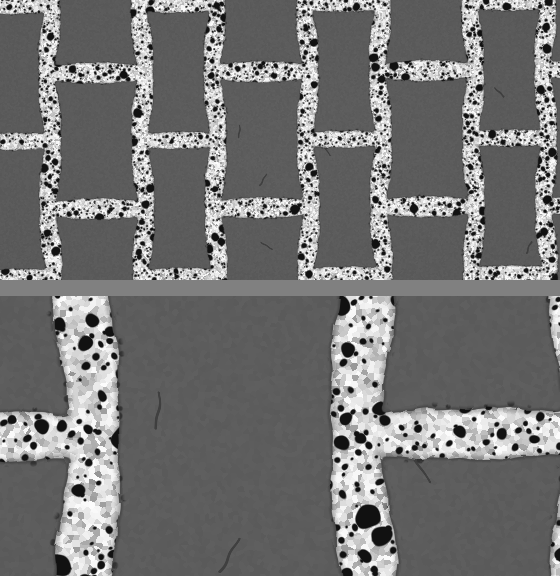
Top: the whole. Bottom: its middle third, enlarged.
Write a Shadertoy shader that draws this pattern.

```glsl
// Speckled pale mesh of wavy uprights and staggered crossbars over plain grey.
const vec2  PERIOD      = vec2(0.5903, 0.4857); // one repeat, canvas height = 1
const vec2  ORIGIN      = vec2(0.179, 0.5013);  // first upright, narrow bar level
const float WIDE_GAP    = 0.3307;               // distance between paired uprights
const float TILT        = 0.007;
const float SWAY        = 0.0104;               // uprights lean away from each bar
const float UPRIGHT     = 0.0315;               // half widths
const float UPRIGHT_BULGE = 0.0038;
const float BAR_END     = 0.023;
const float WIDE_BULGE  = 0.014;
const float NARROW_BULGE = 0.007;
const float FILLET      = 0.010;
const float GROUND      = 0.365;
const float INK         = 0.065;
const int   FIBRES      = 7;
const float TAU         = 6.2831853;

vec3 hash3(vec2 p) {
    vec3 q = fract(p.xyx * vec3(0.1031, 0.1030, 0.0973));
    q += dot(q, q.yxz + 33.33);
    return fract((q.xxy + q.yzz) * q.zyx);
}

float wrap(float v, float period) {
    return v - period * floor(v / period + 0.5);
}

float smoothMin(float a, float b, float k) {
    float h = max(k - abs(a - b), 0.0) / k;
    return min(a, b) - 0.25 * h * h * k;
}

// Irregular offset from layered sines
vec2 wobble(vec2 p) {
    return vec2(sin(p.y * 71.0 + 2.0 * sin(p.x * 43.0)) + 0.6 * sin(p.y * 167.0 + p.x * 91.0),
                sin(p.x * 67.0 + 2.0 * sin(p.y * 39.0)) + 0.6 * sin(p.x * 181.0 - p.y * 83.0));
}

// Signed distance to scattered discs, one candidate per cell
float spots(vec2 p, float cell, float radius, float density, float seed) {
    vec2 id = floor(p / cell);
    float d = 1.0;
    for (int j = -1; j <= 1; j++)
    for (int i = -1; i <= 1; i++) {
        vec2 c = id + vec2(i, j);
        vec3 h = hash3(c + seed);
        float present = step(hash3(c + seed + 57.0).x, density);
        float r = radius * mix(0.35, 1.0, h.z);
        d = min(d, mix(1.0, length(p - (c + h.xy) * cell) - r, present));
    }
    return d;
}

// Random shade of the nearest cellular seed
float grain(vec2 p, float cell) {
    vec2 q = p / cell, id = floor(q);
    float best = 9.0, shade = 0.0;
    for (int j = -1; j <= 1; j++)
    for (int i = -1; i <= 1; i++) {
        vec2 c = id + vec2(i, j);
        vec3 h = hash3(c + 211.0);
        float d = length(q - c - h.xy);
        if (d < best) { best = d; shade = h.z; }
    }
    return shade;
}

float bar(vec2 p, float halfLength, float bulge) {
    float t = clamp(p.x / halfLength, -1.0, 1.0);
    return max(abs(p.y) - BAR_END - bulge * (1.0 - t * t), abs(p.x) - halfLength);
}

float mesh(vec2 p) {
    vec2 q = p - ORIGIN + 0.0011 * wobble(p);
    float phase = TAU * q.y / PERIOD.y;
    float sway = SWAY * cos(phase);
    float halfWidth = UPRIGHT - UPRIGHT_BULGE * cos(2.0 * phase);
    float uprights = min(abs(wrap(q.x - sway, PERIOD.x)),
                         abs(wrap(q.x - WIDE_GAP + sway, PERIOD.x))) - halfWidth;
    vec2 wide = vec2(wrap(q.x - 0.5 * WIDE_GAP, PERIOD.x), wrap(q.y - 0.5 * PERIOD.y, PERIOD.y));
    vec2 narrow = vec2(wrap(q.x - 0.5 * (WIDE_GAP + PERIOD.x), PERIOD.x), wrap(q.y, PERIOD.y));
    float bars = min(bar(wide, 0.5 * WIDE_GAP, WIDE_BULGE),
                     bar(narrow, 0.5 * (PERIOD.x - WIDE_GAP), NARROW_BULGE));
    return smoothMin(uprights, bars, FILLET);
}

float segment(vec2 p, vec2 a, vec2 b) {
    vec2 ab = b - a;
    return length(p - a - ab * clamp(dot(p - a, ab) / dot(ab, ab), 0.0, 1.0));
}

void mainImage(out vec4 fragColor, in vec2 fragCoord) {
    float px = 1.0 / iResolution.y;
    vec2 uv = fragCoord * px;
    vec2 p = uv - vec2(1.0, 0.5);
    p = mat2(cos(TILT), -sin(TILT), sin(TILT), cos(TILT)) * p + vec2(1.0, 0.5);
    float d = mesh(p) + 0.003 * (grain(p, 0.012) - 0.5);
    float fine = grain(p, 0.0065);

    // Ground with faint grain, soft falloff, dust and stray fibres
    float ground = GROUND + 0.02 * (fine - 0.5) - 0.02 * length((uv - vec2(1.0, 0.5)) * vec2(0.6, 1.0));
    float dust = spots(p, 0.017, 0.0045, 0.45, 91.0);
    ground = mix(ground, 0.14, smoothstep(px, -px, dust) * smoothstep(0.009, 0.0, d));
    for (int i = 0; i < FIBRES; i++) {
        vec3 h = hash3(vec2(i, 17));
        vec2 a = h.xy * vec2(2.0, 1.0);
        vec2 b = a + 0.045 * vec2(cos(h.z * TAU), sin(h.z * TAU));
        float fibre = segment(p + 0.002 * wobble(p), a, b) - 0.001;
        ground = mix(ground, 0.2, 0.7 * smoothstep(px, 0.0, fibre));
    }
    ground = mix(ground, 0.23, 0.6 * smoothstep(0.005, 0.0, d));

    // Pale strands with three sizes of dark fleck
    vec2 s = p + 0.0012 * wobble(p * 1.3);
    float flecks = min(spots(s, 0.046, 0.0165, 0.42, 3.0),
                   min(spots(s, 0.025, 0.0090, 0.36, 29.0), spots(s, 0.013, 0.0045, 0.38, 61.0)));
    float strand = mix(0.56, 0.99, sqrt(fine));
    strand *= mix(0.78, 1.0, smoothstep(0.0, -0.008, d));
    strand = mix(strand, INK, smoothstep(px, -px, flecks));

    float shade = mix(ground, strand, smoothstep(0.7 * px, -0.7 * px, d));
    fragColor = vec4(vec3(shade), 1.0);
}
```
